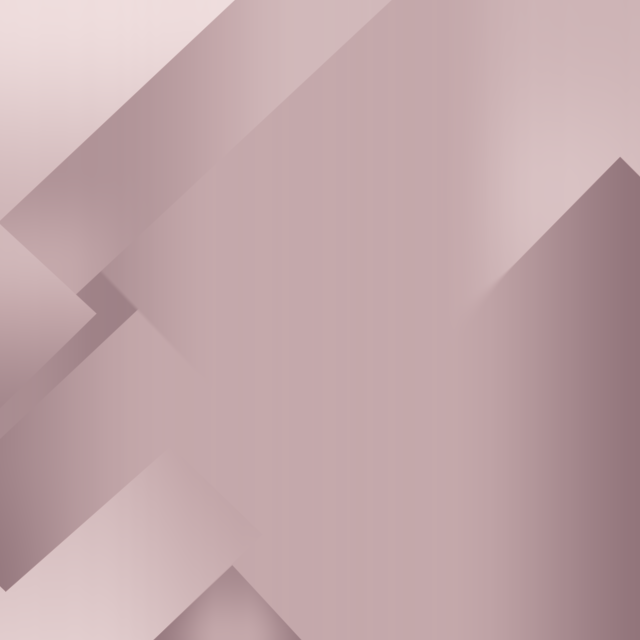
A WebGL 2 fragment shader for this background:

```glsl
#version 300 es
precision highp float;

#define EDGE 0.0014
#define GRAIN 0.004
#define GRAIN_COLUMNS 90.0
#define DARK vec3(0.56, 0.445, 0.47)
#define ROSE vec3(0.77, 0.66, 0.67)
#define PALE vec3(0.93, 0.86, 0.86)

uniform vec2 u_resolution;
out vec4 fragColor;

float hash(float n) {
    return fract(sin(n * 12.9898) * 43758.5453);
}

float noise(float x) {
    float i = floor(x);
    return mix(hash(i), hash(i + 1.0), smoothstep(0.0, 1.0, x - i));
}

// Coverage of the half plane to the left of the line a -> b
float side(vec2 p, vec2 a, vec2 b, float soft) {
    vec2 along = normalize(b - a);
    vec2 q = p - a;
    return smoothstep(-soft, soft, along.x * q.y - along.y * q.x);
}

float fall(float from, float to, float x) {
    return 1.0 - smoothstep(from, to, x);
}

// Every panel shares one ramp, indexed by its red level
vec3 tone(float level) {
    vec3 low = mix(DARK, ROSE, (level - DARK.r) / (ROSE.r - DARK.r));
    vec3 high = mix(ROSE, PALE, (level - ROSE.r) / (PALE.r - ROSE.r));
    return level < ROSE.r ? low : high;
}

// Wide central sheet with a shaded left end and a low glow
float sheet(vec2 p) {
    float glow = 0.06 * fall(0.38, 0.46, p.x) * fall(0.08, 0.24, p.y);
    return ROSE.r - 0.10 * fall(0.12, 0.34, p.x) + glow;
}

// Light and shadow on either side of the right-hand fold
float rightFold(vec2 p, float base) {
    vec2 apex = vec2(0.969, 0.755);
    vec2 d = p - vec2(0.885, 0.70);
    float lit = base + 0.035 * smoothstep(0.68, 0.84, p.x)
              + 0.045 * exp(-dot(d, d) * 35.0) * smoothstep(0.68, 0.82, p.x);
    float shaded = base - 0.215 * smoothstep(0.69, 1.06, p.x);
    float soft = mix(0.025, EDGE, smoothstep(0.70, 0.81, p.x));
    float cover = side(p, apex, vec2(0.794, 0.577), soft)
                * side(p, vec2(1.0, 0.724), apex, EDGE);
    return mix(lit, shaded, cover);
}

// Dark strip and the panel beneath it
float leftFlap(vec2 p, float base) {
    vec2 apex = vec2(0.215, 0.516);
    float strip = mix(0.665, 0.62, smoothstep(0.05, 0.17, p.x));
    float panel = mix(0.60, 0.77, smoothstep(-0.1, 0.26, p.x))
                - 0.04 * fall(0.08, 0.30, p.y) * fall(0.0, 0.15, p.x);
    float flap = mix(strip, panel, side(p, apex, vec2(0.0, 0.314), EDGE));
    return mix(base, flap, side(p, apex, vec2(0.169, 0.564), 0.004));
}

// Diagonal band, pale corner and the wedge at the left border
float upperLeft(vec2 p, float base) {
    float band = mix(0.69, 0.82, smoothstep(0.16, 0.48, p.x))
               + 0.08 * fall(0.58, 0.74, p.y) * fall(0.08, 0.25, p.x);
    float corner = mix(0.81, 0.935, smoothstep(0.62, 1.0, p.y));
    float wedge = mix(0.64, 0.82, smoothstep(0.33, 0.62, p.y));
    vec2 tip = vec2(0.151, 0.510);
    float wedgeCover = side(p, tip, vec2(0.0, 0.65), EDGE)
                     * side(p, vec2(0.0, 0.362), tip, EDGE);
    float v = mix(base, band, side(p, vec2(0.121, 0.542), vec2(0.612, 1.0), EDGE));
    v = mix(v, corner, side(p, vec2(0.0, 0.655), vec2(0.367, 1.0), EDGE));
    return mix(v, wedge, wedgeCover);
}

// Pale lower panel and the small dark peak beside it
float lowerLeft(vec2 p, float base) {
    vec2 crest = vec2(0.267, 0.303);
    vec2 notch = vec2(0.009, 0.0755);
    vec2 tip = vec2(0.410, 0.165);
    vec2 foot = vec2(0.240, 0.0);
    vec2 peak = vec2(0.363, 0.117);
    float panel = 0.885 - 0.25 * p.y - 0.08 * smoothstep(0.12, 0.42, p.x);
    float panelCover = max(side(p, crest, notch, EDGE),
                           side(p, notch, vec2(0.0, 0.084), EDGE));
    panelCover *= side(p, tip, crest, EDGE) * side(p, foot, tip, EDGE);
    float dusk = 0.77 - 0.12 * smoothstep(0.0, 0.12, p.y)
               - 0.17 * smoothstep(0.02, 0.12, abs(p.x - peak.x));
    float peakCover = side(p, peak, foot, EDGE)
                    * side(p, vec2(0.471, 0.0), peak, EDGE);
    return mix(mix(base, panel, panelCover), dusk, peakCover);
}

void main() {
    vec2 p = gl_FragCoord.xy / u_resolution;
    float level = rightFold(p, sheet(p));
    level = leftFlap(p, level);
    level = upperLeft(p, level);
    level = lowerLeft(p, level);
    // Faint vertical streaks
    level += GRAIN * (noise(p.x * GRAIN_COLUMNS) - 0.5);
    fragColor = vec4(tone(level), 1.0);
}
```
